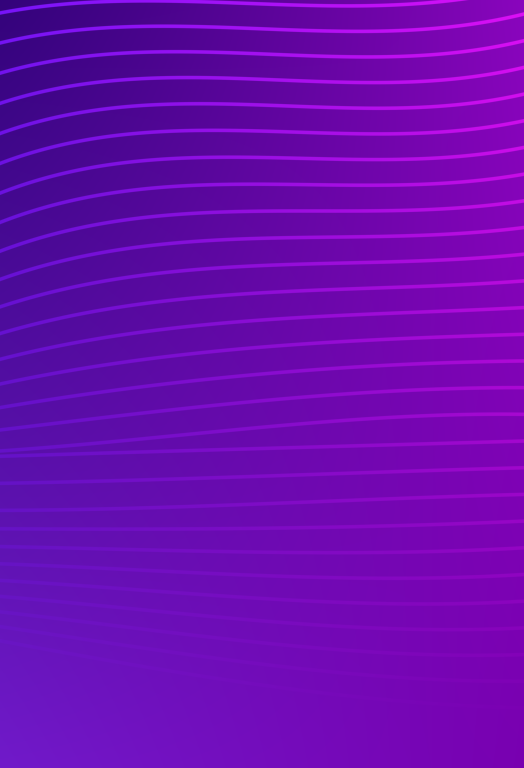
This background is drawn by a WebGL 1 fragment shader. Its source:

```glsl
precision highp float;
// Violet gradient crossed by two fans of glowing wavy lines that fade downward.

uniform vec2 u_resolution;

#define UPPER_LINES 17.0
#define LINE_SPACING 0.03475
#define FIRST_LINE -0.0165
#define HALF_WIDTH 0.0023
#define BEND_SCALE 0.0013
#define FADE_DEPTH 0.94
#define LINE_STRENGTH 0.96

const int LINE_COUNT = 28;

// Bends at the left edge, one third and two thirds; the right edge is fixed.
vec3 upperBends(float i) {
  return vec3(25.7 + i * (3.235 + i * (0.124 - 0.0177 * i)),
              16.0 - 6.0 * cos(0.3 * (i - 4.0)),
              18.6 + i * (0.031 * i - 1.3));
}

vec3 lowerBends(float j) {
  float m = max(j - 2.0, 0.0);
  float early = min(j, 2.0);
  return vec3(15.3 + 0.35 * early - m * (8.0 + 0.3 * m),
              10.0 + 1.3 * early - m * (4.5 + 0.2 * m),
              5.0 + 0.5 * early - 0.28 * m * m);
}

// Coefficients of the cubic through the three bends and zero at x = 1.
vec4 cubicThrough(vec3 b) {
  return vec4(b.x,
              0.5 * dot(b, vec3(-11.0, 18.0, -9.0)),
              4.5 * dot(b, vec3(2.0, -5.0, 4.0)),
              4.5 * dot(b, vec3(-1.0, 3.0, -3.0)));
}

// Distance from p (x across, y down) to a numbered line, in canvas heights.
float lineDistance(vec2 p, float index, float aspect) {
  vec3 bends = index < UPPER_LINES ? upperBends(index)
                                   : lowerBends(index - UPPER_LINES);
  vec4 c = cubicThrough(bends) * BEND_SCALE;
  float x = p.x;
  float height = c.x + x * (c.y + x * (c.z + x * c.w));
  float slope = (c.y + x * (2.0 * c.z + 3.0 * x * c.w)) / aspect;
  float centre = FIRST_LINE + LINE_SPACING * index + height;
  return abs(p.y - centre) / sqrt(1.0 + slope * slope);
}

vec3 background(vec2 p) {
  vec3 topLeft = vec3(0.20, 0.01, 0.48);
  vec3 topRight = vec3(0.54, 0.02, 0.74);
  vec3 bottomLeft = vec3(0.44, 0.10, 0.79);
  vec3 bottomRight = vec3(0.47, 0.00, 0.69);
  vec3 top = mix(topLeft, topRight, pow(p.x, 1.15));
  vec3 bottom = mix(bottomLeft, bottomRight, p.x);
  return mix(top, bottom, p.y);
}

void main() {
  vec2 p = gl_FragCoord.xy / u_resolution;
  p.y = 1.0 - p.y;
  float aspect = u_resolution.x / u_resolution.y;
  float pixel = 1.0 / u_resolution.y;

  // Nearest line
  float nearest = 1.0;
  for (int i = 0; i < LINE_COUNT; i++) {
    nearest = min(nearest, lineDistance(p, float(i), aspect));
  }
  float coverage = 1.0 - smoothstep(-0.75 * pixel, 0.75 * pixel,
                                    nearest - HALF_WIDTH);

  // Line colour and downward fade
  vec3 blueViolet = vec3(0.48, 0.08, 1.00);
  vec3 magenta = vec3(0.88, 0.06, 0.97);
  vec3 lineColour = mix(blueViolet, magenta, p.x);
  float fade = LINE_STRENGTH * clamp(1.0 - p.y / FADE_DEPTH, 0.0, 1.0);

  gl_FragColor = vec4(mix(background(p), lineColour, coverage * fade), 1.0);
}
```
